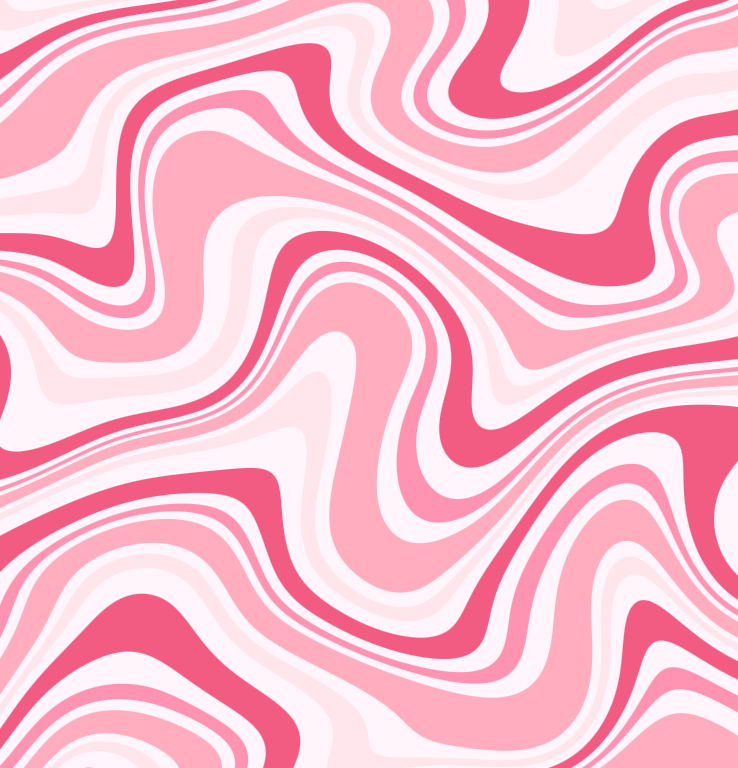
Reproduce this background procedurally as a Shadertoy shader.

```glsl
// Flowing marbled ribbons in pinks: flat stripes bent by a chain of shears.
// Each shear keeps areas, so stripes fold and swell without breaking up, and
// one repeating profile colours every ribbon between cream gaps.

float hash(float n) {
    return fract(sin(n * 127.1) * 43758.5453);
}

// Slides points along a direction by a wave that runs across it.
vec2 shear(vec2 p, float angle, float freq, float phase) {
    vec2 along = vec2(cos(angle), sin(angle));
    vec2 across = vec2(-along.y, along.x);
    return p + along * 0.3 / freq * sin(dot(p, across) * freq + phase);
}

// Smooth coverage of the stripe between lo and hi.
float stripe(float t, float lo, float hi, float blur) {
    return clamp((t - lo) / blur + 0.5, 0.0, 1.0)
         * clamp((hi - t) / blur + 0.5, 0.0, 1.0);
}

// Stripe coordinate: one unit per repeat, growing down the canvas.
float ribbonPhase(vec2 p) {
    // Irregular bends in scattered directions
    for (int i = 0; i < 4; i++) {
        float n = float(i);
        p = shear(p, 0.6 + n * 2.4, 9.0 + 3.0 * n, 6.2832 * hash(n + 1.0));
    }

    // Sideways lean, then the large hills and valleys
    p.x -= 0.1 * sin(12.0 * (p.y - 0.28)) - 0.3 * p.y * p.y;
    p.y += 0.12 * cos(9.7 * (p.x - 0.42));

    // Local swelling and pinching
    p.y += 0.022 * sin(20.0 * p.y + 7.0 * p.x);
    return (p.y - 0.22) * 4.1 + 0.15;
}

void mainImage(out vec4 fragColor, in vec2 fragCoord) {
    vec2 p = fragCoord / iResolution.y;
    p.y = 1.0 - p.y;

    float phase = ribbonPhase(p);
    float blur = max(fwidth(phase), 0.0001);
    float t = fract(phase);

    // Coloured ribbons over cream
    vec3 color = vec3(1.0, 0.96, 0.98);
    color = mix(color, vec3(0.95, 0.36, 0.51), stripe(t, 0.06, 0.24, blur));
    color = mix(color, vec3(1.0, 0.58, 0.70), stripe(t, 0.345, 0.425, blur));
    color = mix(color, vec3(1.0, 0.68, 0.75), stripe(t, 0.505, 0.74, blur));
    color = mix(color, vec3(1.0, 0.90, 0.93), stripe(t, 0.83, 0.93, blur));
    fragColor = vec4(color, 1.0);
}
```
